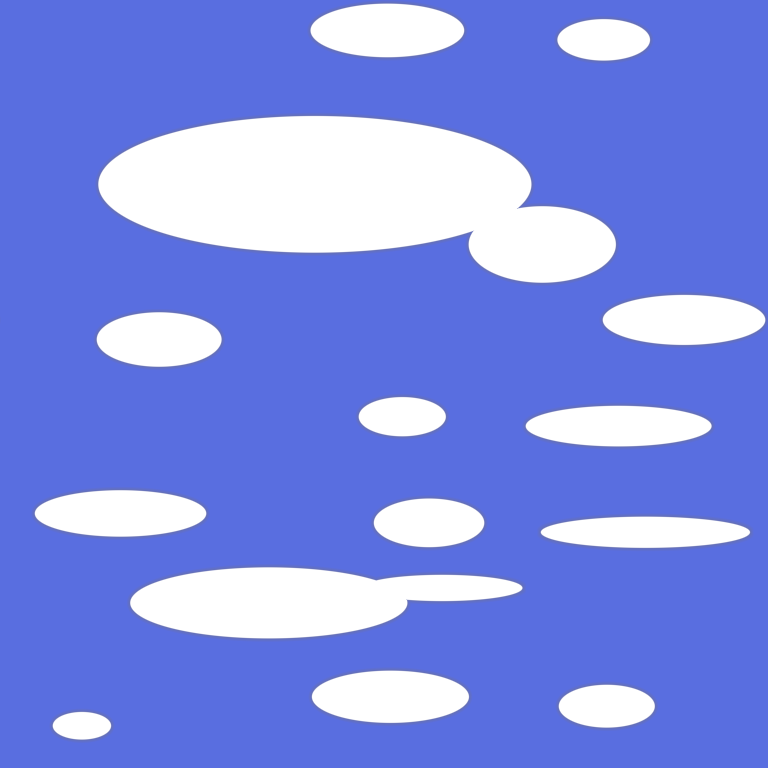
A three.js fragment shader for this pattern:

```glsl
// Flat white elliptical clouds scattered over a plain blue sky, tiling on all sides.
varying vec2 vUv;

const vec3 SKY = vec3(0.35, 0.43, 0.88);
const vec3 CLOUD = vec3(1.0);
const vec3 RIM = vec3(0.40, 0.44, 0.70);
const float RIM_WIDTH = 0.005;
const float EDGE = 0.001;

// Two large banks, each with a smaller puff on its side.
const vec2 BANK_START = vec2(0.41, 0.76);
const vec2 BANK_STEP = vec2(-0.06, -0.545);
const vec2 BANK_RADIUS = vec2(0.282, 0.089);
const vec2 BANK_SHRINK = vec2(0.64, 0.52);
const vec2 BANK_GAP = vec2(0.16, 0.07);
// Puff offset (xy) and size (zw), in radii of its bank.
const vec4 FIRST_PUFF = vec4(1.05, -0.88, 0.34, 0.56);
const vec4 LAST_PUFF = vec4(1.25, 0.42, 0.58, 0.37);

// Small clouds on a jittered, thinned grid.
const vec2 GRID = vec2(3.0, 8.0);
const int CELLS = 24;
const float GRID_LIFT = 0.0225;
const vec2 JITTER = vec2(0.12, 0.05);
const vec2 MIN_RADIUS = vec2(0.038, 0.018);
const vec2 MAX_RADIUS = vec2(0.142, 0.039);
const float KEEP = 0.77;

// Shortest offset on the repeating canvas.
vec2 wrapped(vec2 offset) {
  return fract(offset + 0.5) - 0.5;
}

// Approximate signed distance to an ellipse, negative inside.
float ellipse(vec2 p, vec2 radius) {
  float f = length(p / radius);
  return f * (f - 1.0) / max(length(p / (radius * radius)), 0.0001);
}

// Evenly spread pseudo-random values for one cell.
vec3 scatter(float i) {
  return fract(i * vec3(0.61803, 0.75488, 0.56984));
}

vec2 bankCentre(float k) {
  return BANK_START + k * BANK_STEP;
}

vec2 bankRadius(float k) {
  return BANK_RADIUS * mix(vec2(1.0), BANK_SHRINK, k);
}

bool nearBank(vec2 p) {
  for (int n = 0; n < 2; n++) {
    float k = float(n);
    vec2 away = abs(wrapped(p - bankCentre(k)));
    if (all(lessThan(away, bankRadius(k) + BANK_GAP))) return true;
  }
  return false;
}

float banks(vec2 uv) {
  float d = 1.0;
  for (int n = 0; n < 2; n++) {
    float k = float(n);
    vec2 centre = bankCentre(k);
    vec2 radius = bankRadius(k);
    vec4 puff = mix(FIRST_PUFF, LAST_PUFF, k);
    d = min(d, ellipse(wrapped(uv - centre), radius));
    d = min(d, ellipse(wrapped(uv - centre - puff.xy * radius), puff.zw * radius));
  }
  return d;
}

float smallClouds(vec2 uv) {
  float d = 1.0;
  for (int n = 0; n < CELLS; n++) {
    float i = float(n);
    float row = floor((i + 0.5) / GRID.x);
    vec2 cell = vec2(i - row * GRID.x, row);
    vec2 centre = (cell + 0.5) / GRID + vec2(0.0, GRID_LIFT);
    vec3 rnd = scatter(i);
    if (rnd.y > KEEP || nearBank(centre)) continue;

    // Mid-sized clouds are the tallest; long ones are thin.
    vec2 growth = vec2(rnd.x, 1.0 - abs(2.0 * rnd.x - 1.0));
    vec2 radius = mix(MIN_RADIUS, MAX_RADIUS, growth);
    centre += (rnd.zy - vec2(0.5, 0.6)) * JITTER;
    d = min(d, ellipse(wrapped(uv - centre), radius));
  }
  return d;
}

void main() {
  float d = min(banks(vUv), smallClouds(vUv));

  // Faint dull rim in the sky around each cloud.
  vec3 colour = mix(RIM, SKY, clamp(d / RIM_WIDTH, 0.0, 1.0));
  colour = mix(CLOUD, colour, smoothstep(-EDGE, EDGE, d));
  gl_FragColor = vec4(colour, 1.0);
}
```
